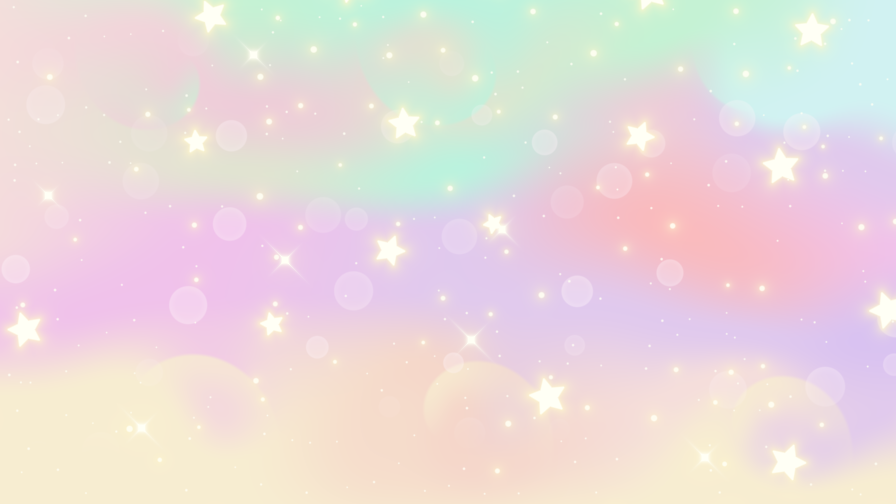
This background is drawn by a WebGL 2 fragment shader. Its source:

```glsl
#version 300 es
precision highp float;
// Pastel marbled sky with curled waves, pale discs, glowing stars and sparkles.

#define WARP 0.10
#define CURL_RADIUS 0.115
#define CURL_TWIST 1.5
#define STAR_RADIUS 0.036
#define RAY_LENGTH 0.095
#define DISC_RADIUS 0.040
#define DOT_RADIUS 0.0065
#define SPECK_RADIUS 0.0024

uniform vec2 u_resolution;
out vec4 fragColor;

const int STAR = 0, SPARKLE = 1, DISC = 2, DOT = 3, SPECK = 4;

const vec3 CREAM  = vec3(0.97, 0.93, 0.82), PEACH  = vec3(0.96, 0.84, 0.79);
const vec3 BLUSH  = vec3(0.96, 0.87, 0.86), ROSE   = vec3(0.93, 0.80, 0.85);
const vec3 CORAL  = vec3(0.98, 0.73, 0.74), ORCHID = vec3(0.94, 0.76, 0.92);
const vec3 LILAC  = vec3(0.88, 0.79, 0.93), VIOLET = vec3(0.84, 0.75, 0.95);
const vec3 MINT   = vec3(0.73, 0.95, 0.87), GREEN  = vec3(0.77, 0.95, 0.83);
const vec3 AQUA   = vec3(0.82, 0.95, 0.95), SAGE   = vec3(0.88, 0.89, 0.82);

vec3 hash(vec3 p) {
  p = fract(p * vec3(0.1031, 0.1030, 0.0973));
  p += dot(p, p.yxz + 33.33);
  return fract((p.xxy + p.yxx) * p.zyx);
}

vec2 noise(vec2 p) {
  vec2 i = floor(p), f = fract(p);
  f = f * f * (3.0 - 2.0 * f);
  vec2 e = vec2(0.0, 1.0);
  return mix(mix(hash(vec3(i, 7.0)).xy, hash(vec3(i + e.yx, 7.0)).xy, f.x),
             mix(hash(vec3(i + e, 7.0)).xy, hash(vec3(i + e.yy, 7.0)).xy, f.x), f.y);
}

mat2 rot(float a) { return mat2(cos(a), sin(a), -sin(a), cos(a)); }

// One horizontal run through five evenly spaced colours.
vec3 band(float x, vec3 a, vec3 b, vec3 c, vec3 d, vec3 e) {
  vec3 m = mix(a, b, smoothstep(0.0, 1.0, x));
  m = mix(m, c, smoothstep(1.0, 2.0, x));
  m = mix(m, d, smoothstep(2.0, 3.0, x));
  return mix(m, e, smoothstep(3.0, 4.0, x));
}

// Soft colour field: bands stacked from bottom to top.
vec3 wash(vec2 p) {
  float x = p.x * 2.25, y = p.y * 6.0;
  vec3 c = band(x, CREAM, CREAM, CREAM, CREAM, CREAM);
  c = mix(c, band(x, CREAM, CREAM, PEACH, BLUSH, LILAC), smoothstep(0.0, 1.0, y));
  c = mix(c, band(x, ORCHID, ORCHID, LILAC, LILAC, VIOLET), smoothstep(1.0, 2.0, y));
  c = mix(c, band(x, BLUSH, ORCHID, LILAC, CORAL, ORCHID), smoothstep(2.0, 3.0, y));
  c = mix(c, band(x, BLUSH, SAGE, MINT, ROSE, LILAC), smoothstep(3.0, 4.0, y));
  c = mix(c, band(x, BLUSH, ROSE, SAGE, GREEN, AQUA), smoothstep(4.0, 5.0, y));
  return mix(c, band(x, BLUSH, GREEN, MINT, GREEN, AQUA), smoothstep(5.0, 6.0, y));
}

// Waves roll up below and down above, carrying the neighbouring band.
vec3 marble(vec2 p) {
  vec2 w = p + WARP * (noise(p * 2.6) - 0.5) * 2.0;
  vec2 roll = vec2(0.0);
  for (int i = 0; i < 6; i++) {
    int row = i / 3;
    vec3 h = hash(vec3(float(i), 3.0, 11.0)) - 0.5;
    vec2 centre = vec2(0.34 + 0.58 * float(i % 3), row == 0 ? 0.15 : 0.86) + 0.05 * h.xy;
    vec2 q = p - centre;
    w = centre + rot(CURL_TWIST * exp(-dot(q, q) / 0.018)) * (w - centre);
    if (row == 1) q = -q;
    float a = atan(q.x, q.y);
    float r = CURL_RADIUS * (1.0 + 0.5 * h.z) * exp(0.28 * a);
    float d = length(q);
    float arc = smoothstep(-2.4, -0.6, a) * smoothstep(2.3, 0.5, a);
    float fill = smoothstep(r + 0.003, r - 0.006, d) * smoothstep(0.1, 0.95, d / r);
    roll[row] = max(roll[row], 0.75 * arc * fill);
  }
  vec3 c = wash(w);
  c = mix(c, wash(w - vec2(0.0, 0.17)), roll.x);
  return mix(c, wash(w + vec2(0.0, 0.17)), roll.y);
}

float star(vec2 p, float r) {
  const vec2 k = vec2(0.809017, -0.587785);
  p.x = abs(p.x);
  p -= 2.0 * max(dot(k, p), 0.0) * k;
  p -= 2.0 * max(dot(vec2(-k.x, k.y), p), 0.0) * vec2(-k.x, k.y);
  p.x = abs(p.x);
  p.y -= r;
  vec2 ba = 0.5 * vec2(-k.y, k.x) - vec2(0.0, 1.0);
  float t = clamp(dot(p, ba) / dot(ba, ba), 0.0, r);
  return length(p - ba * t) * sign(p.y * ba.x - p.x * ba.y);
}

// Core and glow of a single mark.
vec2 mark(int kind, vec2 q, vec3 h, float px) {
  float d = length(q), size = mix(0.5, 1.0, h.z);
  if (kind == STAR) {
    float s = star(rot(h.x - 0.5) * q, STAR_RADIUS * size) - 0.002;
    return vec2(smoothstep(px, -px, s), 0.75 * exp(-max(s, 0.0) / 0.012));
  }
  if (kind == SPARKLE) {
    vec2 a = abs(rot(0.785) * q);
    vec2 reach = max(1.0 - a / (RAY_LENGTH * size * vec2(1.0, 0.7)), 0.0);
    vec2 ray = reach * reach * exp(-a.yx / 0.0024);
    return vec2(min(ray.x + ray.y + exp(-d * d / 0.00008), 1.0), 0.5 * exp(-d / 0.018));
  }
  if (kind == DISC) {
    float r = DISC_RADIUS * size;
    float rim = smoothstep(0.6 * r, r, d);
    return vec2(smoothstep(r + px, r - px, d) * (0.1 + 0.25 * h.x) * (0.85 + 0.3 * rim), 0.0);
  }
  float r = (kind == DOT ? DOT_RADIUS : SPECK_RADIUS) * size;
  float glow = kind == DOT ? 0.7 * exp(-d / (2.0 * r)) : 0.0;
  return vec2(smoothstep(r + px, r - px, d) * 0.85, glow);
}

// Jittered grid of marks; share is the filled part of the cells.
vec2 scatter(vec2 p, int kind, float cell, float share, float px) {
  vec2 sum = vec2(0.0), id = floor(p / cell);
  for (int i = 0; i < 9; i++) {
    vec2 c = id + vec2(i % 3, i / 3) - 1.0;
    vec3 place = hash(vec3(c + 20.0, float(kind) * 17.0 + 5.0));
    vec3 look = hash(vec3(c + 60.0, float(kind) * 13.0 + 9.0));
    if (place.z > share) continue;
    vec2 q = p - (c + mix(vec2(0.12), vec2(0.88), place.xy)) * cell;
    sum += mark(kind, q, look, px);
  }
  return min(sum, 1.0);
}

void main() {
  vec2 p = gl_FragCoord.xy / u_resolution.y;
  float px = 1.0 / u_resolution.y;
  vec3 colour = marble(p);

  float middle = smoothstep(0.08, 0.3, p.y) * smoothstep(0.97, 0.75, p.y);
  colour = mix(colour, vec3(1.0, 0.96, 0.98), middle * scatter(p, DISC, 0.17, 0.65, px).x);

  vec2 light = scatter(p, STAR, 0.30, 0.62, px);
  light = max(light, scatter(p, SPARKLE, 0.42, 0.5, px));
  light = max(light, scatter(p, DOT, 0.115, 0.55, px));
  light = max(light, scatter(p, SPECK, 0.05, 0.35, px));
  colour = mix(colour, vec3(1.0, 0.97, 0.80), light.y);
  colour = mix(colour, vec3(1.0, 1.0, 0.96), light.x);
  fragColor = vec4(colour, 1.0);
}
```
